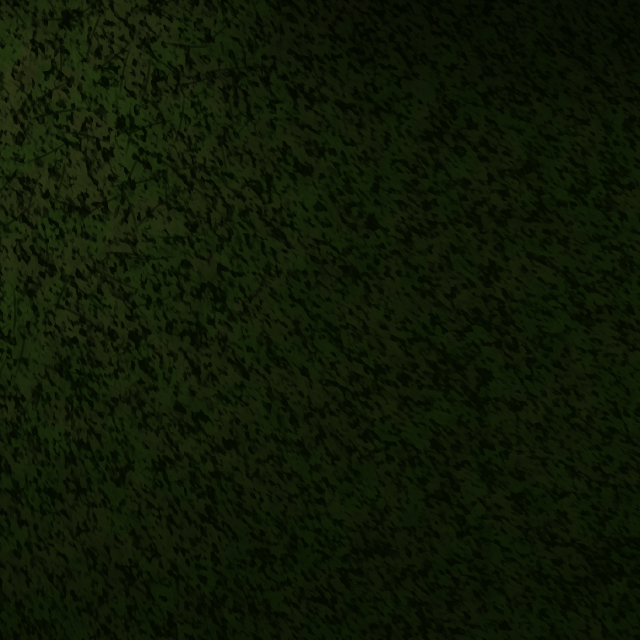
Give the GLSL for this texture, as a WebGL 1 fragment shader.

```glsl
precision highp float;
// Short, dim grass lit softly from the upper left.
// Blades, colour patches and stems are cellular noise: each cell holds a
// jittered point whose stretched, turned splat blends a random tone.
uniform vec2 u_resolution;

const vec3 GAP = vec3(0.018, 0.043, 0.002);
const vec3 DIM_GRASS = vec3(0.062, 0.102, 0.023);
const vec3 LIT_GRASS = vec3(0.142, 0.187, 0.067);
const vec3 GREEN_TINT = vec3(0.89, 1.02, 0.84);
const vec3 BROWN_TINT = vec3(1.09, 0.98, 1.08);

vec3 hash3(vec2 cell) {
  vec3 v = fract(cell.xyx * vec3(0.1031, 0.1030, 0.0973));
  v += dot(v, v.yxz + 33.33);
  return fract((v.xxy + v.yzz) * v.zyx);
}

// Coordinates of v along and across a direction.
vec2 turn(vec2 v, float angle) {
  float c = cos(angle), s = sin(angle);
  return vec2(c * v.x + s * v.y, c * v.y - s * v.x);
}

// Blended cell tones in 0..1; stretch lengthens splats along the angle.
float splats(vec2 p, float angle, float spread, float stretch, float crisp) {
  vec2 home = floor(p);
  float total = 0.0, weights = 0.0001;
  for (int y = -1; y <= 1; y++) {
    for (int x = -1; x <= 1; x++) {
      vec2 cell = home + vec2(float(x), float(y));
      vec3 rnd = hash3(cell);
      vec2 offset = p - cell - 0.1 - 0.8 * rnd.xy;
      float tilt = angle + spread * (fract(rnd.x * 7.0 + rnd.z * 5.0) - 0.5);
      vec2 q = turn(offset, tilt) * vec2(1.0 / stretch, stretch);
      float weight = exp(-crisp * dot(q, q));
      total += weight * rnd.z;
      weights += weight;
    }
  }
  return total / weights;
}

// Coverage of sparse thin dark stems at random angles.
float stems(vec2 p, float halfWidth) {
  vec2 home = floor(p);
  float cover = 0.0;
  for (int y = -1; y <= 1; y++) {
    for (int x = -1; x <= 1; x++) {
      vec2 cell = home + vec2(float(x), float(y));
      vec3 rnd = hash3(cell + 57.0);
      vec2 q = turn(p - cell - rnd.xy, rnd.z * 6.28);
      q.y += 0.12 * q.x * q.x;
      float line = 1.0 - smoothstep(halfWidth * 0.4, halfWidth, abs(q.y));
      float ends = 1.0 - smoothstep(0.4, 0.85, abs(q.x));
      cover = max(cover, line * ends * step(0.35, rnd.x));
    }
  }
  return cover;
}

// Glow near the upper left with a weak return on the right.
float glow(vec2 p) {
  vec2 d = (p - vec2(0.05, 0.86)) * vec2(1.15, 0.8);
  vec2 side = p - vec2(1.0, 0.52);
  return exp(-4.5 * dot(d, d)) + 0.08 * exp(-7.0 * dot(side, side));
}

// Darkening toward the top right and the bottom.
float shade(vec2 p) {
  float top = smoothstep(0.72, 1.0, p.y) * smoothstep(0.1, 0.6, p.x);
  float corner = smoothstep(0.9, 1.0, p.y) * (1.0 - smoothstep(0.0, 0.2, p.x));
  float bottom = 1.0 - smoothstep(0.0, 0.4, p.y);
  return (1.0 - 0.36 * top) * (1.0 - 0.2 * corner) * (1.0 - 0.12 * bottom);
}

void main() {
  vec2 p = gl_FragCoord.xy / min(u_resolution.x, u_resolution.y);
  float light = glow(p);

  // Blades stand steep on the left and lean over to the right.
  float lean = mix(-1.2, -0.65, smoothstep(0.0, 0.8, p.x));
  float spread = mix(0.6, 1.5, light);
  float coarse = splats(p * 118.0, lean, spread, 1.5, 8.0);
  float fine = splats(p * 185.0 + 31.0, lean, spread, 1.5, 8.0);
  float blade = 0.62 * coarse + 0.38 * fine;

  // Small patches vary brightness and hue.
  float clump = splats(p * 38.0 + 11.0, 0.0, 0.0, 1.0, 5.0);
  float hue = splats(p * 30.0 + 83.0, 0.0, 0.0, 1.0, 4.0);
  float body = smoothstep(0.18, 0.64, blade + 0.1 * (clump - 0.5) + 0.04 * light);
  body *= 1.0 - 0.5 * stems(p * 19.0, 0.05) * smoothstep(0.25, 0.7, light);

  vec3 grass = mix(DIM_GRASS, LIT_GRASS, light);
  grass *= mix(GREEN_TINT, BROWN_TINT, smoothstep(0.2, 0.8, hue));
  grass *= 0.80 + 0.22 * clump + 0.18 * fine;

  gl_FragColor = vec4(mix(GAP, grass, body) * shade(p), 1.0);
}
```
